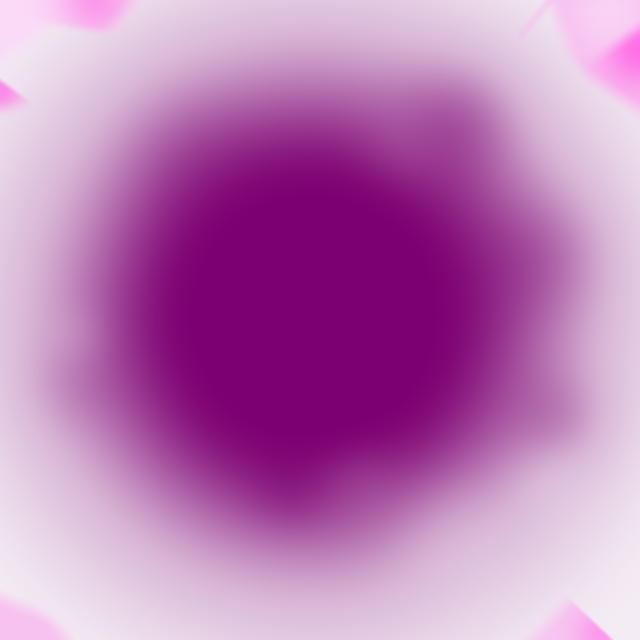
This background is drawn by a three.js fragment shader. Its source:

```glsl
// Soft purple bloom fading to pale lilac, with pink petal tips in the corners.
varying vec2 vUv;

const vec3 CORE_PURPLE = vec3(0.488, 0.0, 0.445);
const vec3 PALE_LILAC = vec3(0.955, 0.925, 0.955);
const vec3 PALE_PINK = vec3(0.98, 0.86, 0.97);
const vec3 ROSE_PINK = vec3(0.975, 0.72, 0.94);
const vec3 HOT_PINK = vec3(1.0, 0.42, 0.90);

const vec2 BLOOM_CENTER = vec2(0.49, 0.505);
const vec2 INNER_FADE = vec2(0.18, 0.46);
const vec2 OUTER_FADE = vec2(0.22, 0.68);
const float INNER_WEIGHT = 0.56;
const float SOFT = 0.035;
const float CRISP = 0.008;

// Gaussian spot, 1 at its center
float spot(vec2 p, vec2 center, float radius) {
  vec2 d = (p - center) / radius;
  return exp(-dot(d, d));
}

// Smooth half plane: 1 on the left of the line from a to b
float leftOf(vec2 p, vec2 a, vec2 b, float soft) {
  vec2 dir = normalize(b - a);
  float d = dir.x * (p.y - a.y) - dir.y * (p.x - a.x);
  return smoothstep(-0.5 * soft, 0.5 * soft, d);
}

float segmentDistance(vec2 p, vec2 a, vec2 b) {
  vec2 ab = b - a;
  return length(p - a - ab * clamp(dot(p - a, ab) / dot(ab, ab), 0.0, 1.0));
}

// Radius from the center, with gentle dents and bulges in the outline
float bloomRadius(vec2 p) {
  float r = length(p - BLOOM_CENTER);
  // Dark bulges
  r -= 0.060 * spot(p, vec2(0.73, 0.83), 0.10);
  r -= 0.020 * spot(p, vec2(0.26, 0.80), 0.12);
  r -= 0.025 * spot(p, vec2(0.09, 0.39), 0.08);
  r -= 0.050 * spot(p, vec2(0.89, 0.34), 0.08);
  r -= 0.045 * spot(p, vec2(0.88, 0.61), 0.11);
  r -= 0.015 * spot(p, vec2(0.45, 0.22), 0.06);
  // Light dents
  r += 0.022 * spot(p, vec2(0.625, 0.755), 0.07);
  r += 0.030 * spot(p, vec2(0.555, 0.27), 0.07);
  r += 0.030 * spot(p, vec2(0.70, 0.17), 0.10);
  r += 0.020 * spot(p, vec2(0.86, 0.25), 0.06);
  r += 0.015 * spot(p, vec2(0.125, 0.475), 0.05);
  return r;
}

vec3 bloom(vec2 p) {
  float r = bloomRadius(p);
  float fade = mix(smoothstep(OUTER_FADE.x, OUTER_FADE.y, r),
                   smoothstep(INNER_FADE.x, INNER_FADE.y, r), INNER_WEIGHT);
  return mix(CORE_PURPLE, PALE_LILAC, fade);
}

vec3 topLeftPetals(vec3 color, vec2 p) {
  float pale = leftOf(p, vec2(0.0, 0.905), vec2(0.09, 0.965), 0.03);
  float tip = leftOf(p, vec2(0.08, 0.962), vec2(0.17, 0.948), 0.02)
            * leftOf(p, vec2(0.17, 0.948), vec2(0.215, 1.0), SOFT);
  float glow = spot(p, vec2(0.15, 1.0), 0.06);
  color = mix(color, PALE_PINK, max(pale * (1.0 - smoothstep(0.1, 0.2, p.x)), 0.6 * tip));
  color = mix(color, HOT_PINK, 0.6 * glow * tip);
  // Small wedge on the left edge
  float wedge = leftOf(p, vec2(0.05, 0.838), vec2(0.0, 0.875), 0.01)
              * leftOf(p, vec2(0.0, 0.825), vec2(0.05, 0.838), SOFT);
  return mix(color, HOT_PINK, 0.75 * wedge * spot(p, vec2(0.0, 0.86), 0.04));
}

vec3 topRightPetals(vec3 color, vec2 p) {
  float petal = leftOf(p, vec2(0.86, 1.0), vec2(0.90, 0.895), SOFT)
              * leftOf(p, vec2(0.90, 0.895), vec2(1.0, 0.825), SOFT);
  vec3 tint = mix(ROSE_PINK, PALE_PINK, 0.65 * spot(p, vec2(0.95, 0.98), 0.06));
  color = mix(color, tint, 0.85 * petal);
  float fold = leftOf(p, vec2(1.0, 0.957), vec2(0.94, 0.915), 0.03);
  color = mix(color, HOT_PINK, 0.95 * petal * fold * spot(p, vec2(1.0, 0.925), 0.06));
  // Thin stray streak
  float streak = segmentDistance(p, vec2(0.86, 1.0), vec2(0.815, 0.945));
  return mix(color, ROSE_PINK, 0.45 * (1.0 - smoothstep(0.0, 0.011, streak)));
}

vec3 bottomPetals(vec3 color, vec2 p) {
  float left = leftOf(p, vec2(0.08, 0.036), vec2(0.0, 0.068), SOFT)
             * leftOf(p, vec2(0.105, 0.0), vec2(0.08, 0.036), SOFT);
  color = mix(color, ROSE_PINK, 0.8 * left);
  float right = leftOf(p, vec2(0.957, 0.0), vec2(0.892, 0.062), CRISP)
              * leftOf(p, vec2(0.89, 0.062), vec2(0.83, 0.0), SOFT);
  color = mix(color, ROSE_PINK, 0.7 * right);
  return mix(color, HOT_PINK, 0.5 * right * spot(p, vec2(0.94, 0.01), 0.04));
}

void main() {
  vec3 color = bloom(vUv);
  color = topLeftPetals(color, vUv);
  color = topRightPetals(color, vUv);
  color = bottomPetals(color, vUv);
  gl_FragColor = vec4(color, 1.0);
}
```
